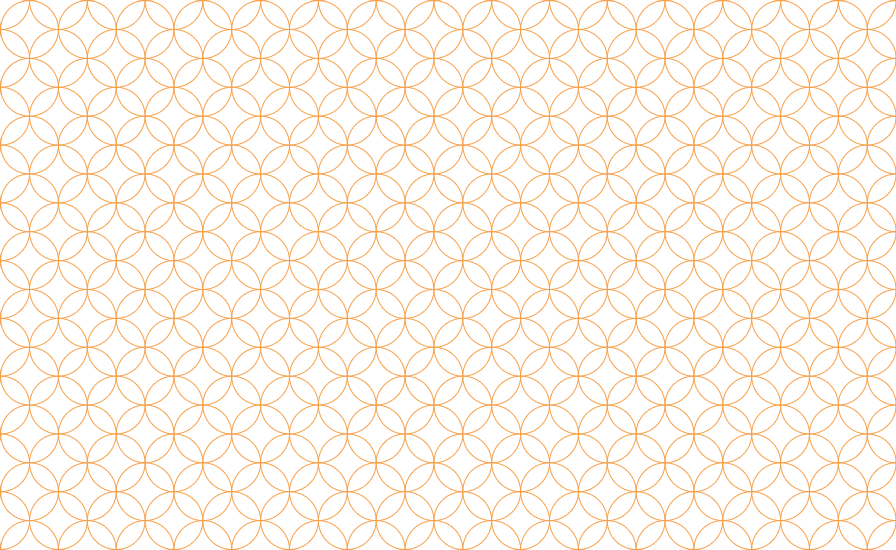
Give the GLSL for this pattern, as a Shadertoy shader.

```glsl
// Overlapping-circle lattice: thin orange rings on white, forming four-petal
// flowers. Two square grids of touching rings, offset by half a pitch, are
// drawn with exact box-filtered line coverage, in units of canvas width.

#define PITCH 0.06448        // ring diameter and repeat distance
#define LINE_WIDTH 0.00112   // stroke thickness
#define MARGIN 0.0007        // gap from the top left corner to the first ring
#define PAPER vec3(1.0)
#define INK vec3(0.97, 0.625, 0.285)

// Share of a pixel-wide window at distance d that the stroke covers.
float strokeCoverage(float d, float pixel) {
    float halfLine = 0.5 * LINE_WIDTH;
    float overlap = min(d + 0.5 * pixel, halfLine) - max(d - 0.5 * pixel, -halfLine);
    return clamp(overlap / pixel, 0.0, 1.0);
}

// Uncovered share left by a grid of rings, including neighbours that touch.
float ringGridGap(vec2 p, float pixel) {
    vec2 local = p - PITCH * (floor(p / PITCH) + 0.5);
    float gap = 1.0;
    for (int j = -1; j <= 1; j++) {
        for (int i = -1; i <= 1; i++) {
            vec2 center = PITCH * vec2(i, j);
            float d = length(local - center) - 0.5 * PITCH;
            gap *= 1.0 - strokeCoverage(d, pixel);
        }
    }
    return gap;
}

void mainImage(out vec4 fragColor, in vec2 fragCoord) {
    // Measure from the top left corner, y downwards.
    float pixel = 1.0 / iResolution.x;
    vec2 p = vec2(fragCoord.x, iResolution.y - fragCoord.y) * pixel - MARGIN;

    // Overlay the two staggered grids.
    float gap = ringGridGap(p, pixel) * ringGridGap(p + 0.5 * PITCH, pixel);
    fragColor = vec4(mix(INK, PAPER, gap), 1.0);
}
```
